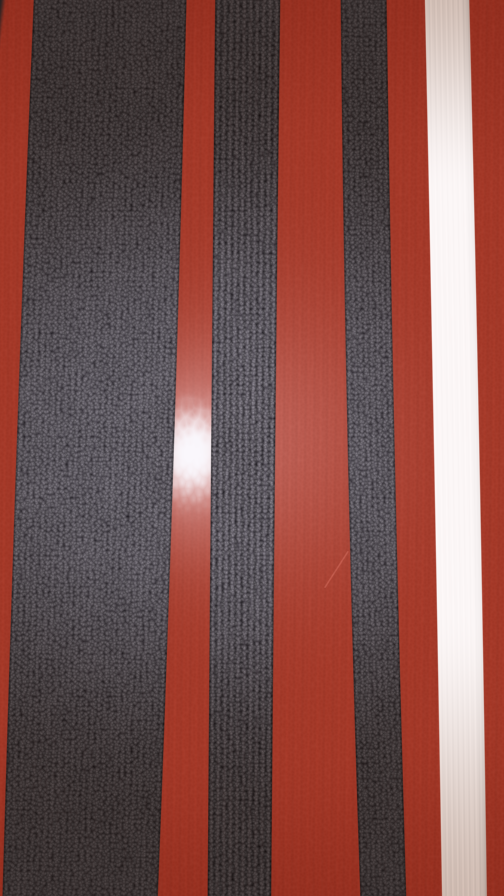
Reproduce this texture procedurally as a Shadertoy shader.

```glsl
const vec3 RED_LIT = vec3(0.75, 0.39, 0.35);
const vec3 RED_MID = vec3(0.64, 0.22, 0.155);
const vec3 RED_DIM = vec3(0.52, 0.145, 0.09);
const vec3 CLOTH_LIT = vec3(0.36, 0.345, 0.375);
const vec3 CLOTH_DIM = vec3(0.225, 0.195, 0.195);
const vec3 WHITE_LIT = vec3(0.985, 0.965, 0.965);
const vec3 WHITE_DIM = vec3(0.80, 0.72, 0.68);
const vec2 GLINT = vec2(0.382, 0.505);
const float ASPECT = 16.0 / 9.0;
const float STITCH_ROWS = 190.0;
const float TAU = 6.2831853;

vec2 hash2(vec2 p) {
    vec3 q = fract(p.xyx * vec3(0.1031, 0.1030, 0.0973));
    q += dot(q, q.yzx + 33.33);
    return fract((q.xx + q.yz) * q.zy);
}

// Distance to the nearest cell point
float cellular(vec2 p) {
    vec2 cell = floor(p), f = fract(p);
    float nearest = 2.0;
    for (int j = -1; j <= 1; j++)
        for (int i = -1; i <= 1; i++) {
            vec2 o = vec2(i, j);
            nearest = min(nearest, length(o + hash2(cell + o) - f));
        }
    return nearest;
}

// Curved edge through its top, middle and bottom positions
float edgeAt(vec3 e, float y) {
    return mix(e.x, e.z, y) + 2.0 * (2.0 * e.y - e.x - e.z) * y * (1.0 - y);
}

// x: position across the strip, y: smooth coverage
vec2 strip(vec2 p, vec3 left, vec3 right, float aa) {
    float l = edgeAt(left, p.y), r = edgeAt(right, p.y);
    float inside = min(p.x - l, r - p.x);
    return vec2((p.x - l) / (r - l), smoothstep(-aa, aa, inside));
}

float segment(vec2 p, vec2 a, vec2 b) {
    vec2 d = b - a;
    return length(p - a - d * clamp(dot(p - a, d) / dot(d, d), 0.0, 1.0));
}

// Brightness spread from the middle of the canvas
float lampLight(vec2 p) {
    vec2 d = (p - vec2(0.47, 0.5)) / vec2(0.85, 0.34);
    return exp(-dot(d, d));
}

vec3 paintedBoard(vec2 p, float light) {
    vec3 col = mix(RED_DIM, RED_MID, smoothstep(0.0, 0.6, light + 0.22));
    vec2 d = (p - vec2(0.53, 0.49)) / vec2(0.25, 0.16);
    col = mix(col, RED_LIT, 0.85 * exp(-dot(d, d)));

    // Brushed streaks and fine grain
    float streak = sin(p.x * 310.0 + sin(p.y * 9.0)) + sin(p.x * 733.0 + p.y * 14.0);
    col *= 1.0 + 0.012 * streak;
    col += 0.025 * (cellular(p * vec2(150.0, 150.0 * ASPECT)) - 0.45);

    // Lamp reflection: white core, ragged rim, soft halo
    vec2 g = (p - GLINT) / vec2(0.075, 0.047);
    g.y += 0.25 * (cellular(p * vec2(70.0, 90.0)) - 0.5);
    float core = exp(-pow(dot(g, g), 1.6));
    vec2 h = (p - GLINT) / vec2(0.10, 0.095);
    col = mix(col, vec3(0.91, 0.72, 0.73), 0.6 * exp(-dot(h, h)));
    col = mix(col, vec3(0.98, 0.97, 0.99), core);

    // Hairline scratch
    vec2 s = p * vec2(1.0, ASPECT);
    float scratch = segment(s, vec2(0.645, 1.165), vec2(0.69, 1.095));
    return col + 0.09 * (1.0 - smoothstep(0.0, 0.003, scratch));
}

vec3 knitCloth(vec2 p, float across, float ribs, float ribDepth, float light) {
    vec3 col = mix(CLOTH_DIM, CLOTH_LIT, smoothstep(0.18, 0.95, light));
    float rib = cos(across * ribs * TAU);
    float row = sin(p.y * STITCH_ROWS * TAU + rib * 1.4);
    float fleck = 1.0 - cellular(p * vec2(165.0, 165.0 * ASPECT));
    float patchy = cellular(p * vec2(18.0, 24.0));
    col *= 1.0 - ribDepth * rib + 0.06 * row + 0.08 * (patchy - 0.5);
    col += 0.24 * (fleck - 0.56) * (0.45 + 0.55 * light);
    float hem = min(across, 1.0 - across) * ribs;
    return col * mix(0.72, 1.0, smoothstep(0.0, 0.45, hem));
}

vec3 whiteTape(vec2 p, float across) {
    float lit = smoothstep(-0.05, 0.22, p.y) * (1.0 - smoothstep(0.68, 1.04, p.y));
    vec3 col = mix(WHITE_DIM, WHITE_LIT, lit);
    float thread = sin(across * 9.0 * TAU) + 0.5 * sin(across * 17.0 * TAU + p.y * 20.0);
    col *= 1.0 + 0.025 * thread * (1.0 - 0.8 * lit);
    return col * (1.0 - 0.09 * smoothstep(0.78, 1.0, across) * (1.0 - 0.6 * lit));
}

void mainImage(out vec4 fragColor, in vec2 fragCoord) {
    vec2 p = fragCoord / iResolution.xy;
    p.y = 1.0 - p.y;
    float aa = 0.9 / iResolution.x;
    float light = lampLight(p);

    vec2 wide = strip(p, vec3(0.067, 0.033, 0.005), vec3(0.370, 0.345, 0.313), aa);
    vec2 ribbed = strip(p, vec3(0.427, 0.419, 0.412), vec3(0.556, 0.546, 0.538), aa);
    vec2 narrow = strip(p, vec3(0.676, 0.690, 0.715), vec3(0.767, 0.783, 0.806), aa);
    vec2 tape = strip(p, vec3(0.843, 0.861, 0.877), vec3(0.931, 0.951, 0.966), aa);

    vec3 col = paintedBoard(p, light);
    // Shaded corner at the upper left
    col = mix(col, vec3(0.16, 0.13, 0.13), smoothstep(0.014, 0.0, p.x + p.y * 0.22));
    col = mix(col, knitCloth(p, wide.x, 25.0, 0.08, light), wide.y);
    col = mix(col, knitCloth(p, ribbed.x, 10.0, 0.17, light), ribbed.y);
    col = mix(col, knitCloth(p, narrow.x, 8.0, 0.09, light * 0.92), narrow.y);
    col = mix(col, whiteTape(p, tape.x), tape.y);
    fragColor = vec4(clamp(col, 0.0, 1.0), 1.0);
}
```
